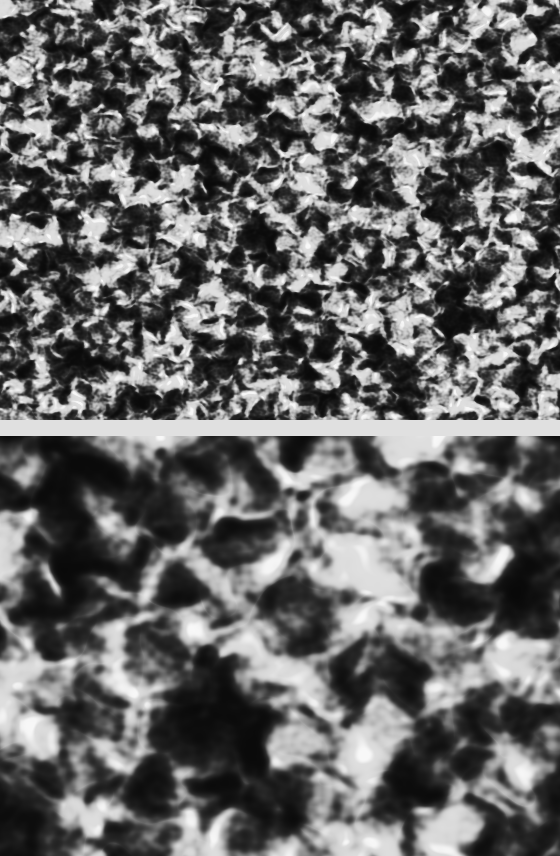
Top: the whole. Bottom: its middle third, enlarged.
Write a WebGL 2 fragment shader that draws this texture.

```glsl
#version 300 es
precision highp float;
// Crumbly grey mottle: pale ragged flakes over soft near-black hollows.
// Warped gradient noise in several sizes plus curled ridges is summed, turned
// into an even ranking by a logistic curve, then mapped through a tone curve.

uniform vec2 u_resolution;
out vec4 fragColor;

// Sizes are in cells per canvas height.
const float CLUSTER_FREQ = 9.5;
const float CLUSTER_AMP = 0.75;
const float FLAKE_FREQ = 19.0;
const float FLAKE_AMP = 1.0;
const float CRUMB_FREQ = 37.0;
const float CRUMB_AMP = 0.85;
const float CHIP_FREQ = 71.0;
const float CHIP_AMP = 0.48;
const float GRAIN_FREQ = 133.0;
const float GRAIN_AMP = 0.22;
const float CURL_FREQ = 31.0;
const float CURL_AMP = 0.7;
const float WARP_FREQ = 27.0;
const float WARP_AMOUNT = 0.022;
const vec2 STRETCH = vec2(0.92, 1.06);   // features slightly wider than tall

const float NOISE_SPREAD = 0.21;         // standard deviation of one noise layer
const float CURL_MEAN = 0.168;           // average of the absolute noise
const float FIELD_SPREAD = 0.365;        // standard deviation of the summed field

const float BLACK_LEVEL = 0.035;
const float TONE_SLOPE = 0.40;
const float TONE_STEP = 0.44;
const float GLINT = 0.10;

uint scramble(uint v) {
    v = v * 747796405u + 2891336453u;
    v = ((v >> ((v >> 28u) + 4u)) ^ v) * 277803737u;
    return (v >> 22u) ^ v;
}

// Unit gradient with a random direction for each lattice point
vec2 latticeGradient(ivec2 cell, uint seed) {
    uint h = scramble(uint(cell.x) + scramble(uint(cell.y) + scramble(seed)));
    float angle = 6.28319 * float(h >> 8u) / 16777216.0;
    return vec2(cos(angle), sin(angle));
}

float gradientNoise(vec2 p, uint seed) {
    ivec2 cell = ivec2(floor(p));
    vec2 f = fract(p);
    vec2 w = f * f * (3.0 - 2.0 * f);
    float a = dot(latticeGradient(cell, seed), f);
    float b = dot(latticeGradient(cell + ivec2(1, 0), seed), f - vec2(1.0, 0.0));
    float c = dot(latticeGradient(cell + ivec2(0, 1), seed), f - vec2(0.0, 1.0));
    float d = dot(latticeGradient(cell + ivec2(1, 1), seed), f - vec2(1.0, 1.0));
    return mix(mix(a, b, w.x), mix(c, d, w.x), w.y);
}

// Ragged displacement that breaks up the flake outlines
vec2 warp(vec2 p) {
    return WARP_AMOUNT * vec2(gradientNoise(p * WARP_FREQ, 11u),
                              gradientNoise(p * WARP_FREQ, 12u));
}

void main() {
    vec2 p = gl_FragCoord.xy / u_resolution.y * STRETCH;
    vec2 q = p + warp(p);

    // Broad shapes
    float broad = CLUSTER_AMP * gradientNoise(q * CLUSTER_FREQ, 1u)
                + FLAKE_AMP * gradientNoise(q * FLAKE_FREQ + 3.7, 2u)
                + CRUMB_AMP * gradientNoise(q * CRUMB_FREQ + 8.3, 3u);

    // Fine shapes, stronger on the pale flakes than in the hollows
    float curl = CURL_MEAN - abs(gradientNoise(q * CURL_FREQ + 5.1, 4u));
    float chips = gradientNoise(q * CHIP_FREQ + 1.9, 5u);
    float grain = gradientNoise(p * GRAIN_FREQ + 6.4, 6u);
    float fine = CURL_AMP * curl + CHIP_AMP * chips + GRAIN_AMP * grain;
    float relief = mix(0.8, 1.2, smoothstep(-0.3, 0.3, broad));

    // Ranking from 0 to 1, then tone
    float z = (broad + fine * relief) / FIELD_SPREAD;
    float rank = 1.0 / (1.0 + exp(-1.702 * z));
    float tone = BLACK_LEVEL + TONE_SLOPE * rank
               + TONE_STEP * smoothstep(0.3, 0.95, rank);

    // Small bright glints on raised chips
    float raised = smoothstep(0.5, 2.0, chips / NOISE_SPREAD);
    tone += GLINT * raised * smoothstep(0.7, 1.0, rank);

    fragColor = vec4(vec3(clamp(tone, 0.0, 1.0)), 1.0);
}
```
